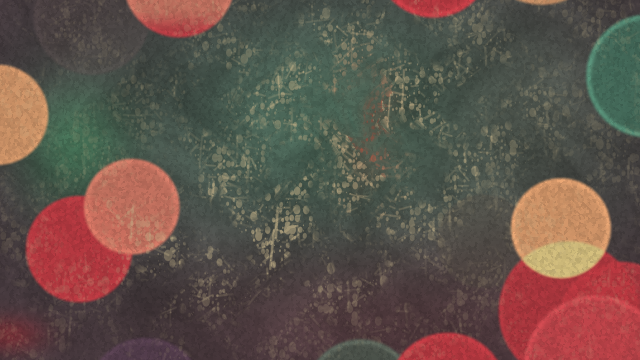
A Shadertoy shader for this background:

```glsl
// Worn, scratched green and plum wall with soft bokeh discs around its border.
// Layered sines stain the wall, tinted discs are blended over it, then cellular
// flecks and hashed line segments add grain and wear.

vec2 hash2(vec2 p) {
    vec3 q = fract(p.xyx * vec3(0.1031, 0.1030, 0.0973));
    q += dot(q, q.yzx + 33.33);
    return fract((q.xx + q.yz) * q.zy);
}

// Layered, rotated sines in about 0..1
float stains(vec2 p) {
    float sum = 0.0, amp = 0.5;
    for (int i = 0; i < 5; i++) {
        p += 0.6 * sin(p.yx * 1.3 + float(i));
        sum += amp * sin(p.x) * sin(p.y + 1.0);
        p = mat2(1.5, 1.1, -1.1, 1.5) * p;
        amp *= 0.62;
    }
    return clamp(0.5 + 0.6 * sum, 0.0, 1.0);
}

// Cellular specks: x is coverage, y is the shade of the nearest cell
vec2 flecks(vec2 p, float size) {
    vec2 cell = floor(p), nearest = vec2(9.0, 0.5);
    for (int k = 0; k < 9; k++) {
        vec2 id = cell + vec2(k % 3 - 1, k / 3 - 1);
        vec2 h = hash2(id);
        float d = length(p - id - h) - size * h.x * h.y;
        if (d < nearest.x) nearest = vec2(d, h.y);
    }
    return vec2(1.0 - smoothstep(-0.12, 0.12, nearest.x), nearest.y);
}

// One random line segment per grid cell, turned around a base angle
float scratches(vec2 p, float cells, float angle, float spread, float width) {
    float aa = 0.8 / iResolution.y, cover = 0.0;
    vec2 q = p * cells;
    for (int k = 0; k < 9; k++) {
        vec2 id = floor(q) + vec2(k % 3 - 1, k / 3 - 1);
        vec2 h = hash2(id + cells), g = hash2(id + 71.0);
        float a = angle + spread * (g.x - 0.5);
        vec2 dir = vec2(cos(a), sin(a)), v = q - id - h;
        float along = clamp(dot(v, dir), -0.7 * g.y, 0.7 * g.y);
        float d = length(v - dir * along) / cells;
        float line = 1.0 - smoothstep(width * h.x, width * h.x + 2.0 * aa, d);
        cover = max(cover, line * h.y);
    }
    return cover;
}

float blob(vec2 p, vec2 centre, vec2 size) {
    vec2 d = (p - centre) / size;
    return exp(-dot(d, d));
}

float discMask(vec2 p, vec2 centre, float radius, float blur) {
    return 1.0 - smoothstep(-blur, blur, length(p - centre) - radius);
}

// Blends a translucent disc with a brighter rim over the colour
vec3 disc(vec3 col, vec2 p, vec2 centre, float radius, vec3 tint, float opacity, float rim) {
    float edge = (length(p - centre) - radius + 0.008) / 0.008;
    col = mix(col, tint, opacity * discMask(p, centre, radius, 0.006));
    return col + tint * rim * exp(-edge * edge);
}

vec3 wall(vec2 p, float stain) {
    vec3 plum = vec3(0.245, 0.195, 0.215), green = vec3(0.27, 0.385, 0.325);
    vec3 col = mix(plum, green, 0.95 * blob(p, vec2(0.94, 0.66), vec2(0.68, 0.42)));
    col = mix(col, vec3(0.29, 0.31, 0.28), 0.6 * blob(p, vec2(1.45, 0.65), vec2(0.3, 0.35)));
    col = mix(col, vec3(0.24, 0.42, 0.31), 0.85 * blob(p, vec2(0.21, 0.59), vec2(0.16, 0.17)));
    col = mix(col, vec3(0.34, 0.20, 0.22), 0.5 * blob(p, vec2(1.1, 0.1), vec2(0.6, 0.22)));
    col = mix(col, vec3(0.50, 0.14, 0.17), 0.6 * blob(p, vec2(0.02, 0.07), vec2(0.1, 0.05)));
    return col * (0.84 + 0.34 * stain);
}

vec3 bokeh(vec3 col, vec2 p) {
    vec3 red = vec3(0.70, 0.21, 0.24), coral = vec3(0.76, 0.43, 0.36);
    vec3 amber = vec3(0.79, 0.56, 0.39), teal = vec3(0.25, 0.47, 0.38);
    vec3 plum = vec3(0.32, 0.23, 0.30), lime = vec3(0.78, 0.72, 0.47);
    // Upper border
    col = disc(col, p, vec2(0.255, 0.954), 0.162, vec3(0.32, 0.27, 0.27), 0.4, 0.08);
    vec3 warm = mix(red, coral, smoothstep(0.9, 0.98, p.y));
    col = disc(col, p, vec2(0.498, 1.051), 0.155, warm, 0.9, 0.08);
    col = disc(col, p, vec2(1.204, 1.113), 0.162, red, 0.95, 0.15);
    col = disc(col, p, vec2(1.505, 1.167), 0.180, amber, 0.9, 0.0);
    col = disc(col, p, vec2(1.799, 0.789), 0.171, teal, 0.65, 0.3);
    // Left group
    col = disc(col, p, vec2(-0.005, 0.681), 0.139, amber, 0.95, 0.06);
    col = disc(col, p, vec2(0.220, 0.308), 0.148, red, 0.95, 0.05);
    col = disc(col, p, vec2(0.366, 0.426), 0.133, coral, 0.93, 0.1);
    // Lower border
    col = disc(col, p, vec2(0.405, -0.099), 0.161, plum, 0.75, 0.1);
    col = disc(col, p, vec2(1.002, -0.096), 0.154, vec3(0.28, 0.33, 0.29), 0.8, 0.25);
    col = disc(col, p, vec2(1.243, -0.088), 0.164, red, 0.95, 0.08);
    // Right group, with a pale lens where two discs cross
    vec2 sun = vec2(1.558, 0.366), ember = vec2(1.580, 0.135);
    col = disc(col, p, vec2(1.343, 0.330), 0.130, vec3(0.32, 0.29, 0.26), 0.4, 0.0);
    col = disc(col, p, ember, 0.195, red * 0.95, 0.93, 0.05);
    col = disc(col, p, vec2(1.725, 0.095), 0.178, red, 0.85, 0.03);
    col = disc(col, p, vec2(1.655, -0.020), 0.200, vec3(0.71, 0.26, 0.28), 0.8, 0.12);
    col = disc(col, p, sun, 0.139, amber, 0.97, 0.12);
    float lens = discMask(p, sun, 0.137, 0.006) * discMask(p, ember, 0.195, 0.006);
    return mix(col, lime, 0.9 * lens);
}

void mainImage(out vec4 fragColor, in vec2 fragCoord) {
    vec2 p = fragCoord / iResolution.y;
    float stain = stains(p * 9.0), patches = stains(p * 17.0 + 4.0);
    vec3 col = bokeh(wall(p, stain), p);

    // Wear gathers near the middle and along a band at lower left
    float wear = 0.2 + 0.7 * blob(p, vec2(1.02, 0.68), vec2(0.42, 0.32))
               + 0.6 * blob(p, vec2(0.68, 0.34), vec2(0.36, 0.18));
    wear *= smoothstep(0.3, 0.75, patches);
    vec2 grain = flecks(p * 140.0, 0.5), chips = flecks(p * vec2(75.0, 55.0), 0.9);
    col *= 0.93 + 0.14 * grain.y;
    float upright = scratches(p, 13.0, 1.57, 0.25, 0.0015);
    float loose = max(scratches(p, 22.0, 0.6, 3.0, 0.001), scratches(p, 35.0, 0.1, 2.0, 0.001));
    vec3 cream = vec3(0.76, 0.69, 0.53), rust = vec3(0.66, 0.26, 0.20);
    float rusty = blob(p, vec2(1.02, 0.64), vec2(0.09, 0.16));
    vec3 paint = mix(cream, rust, rusty * step(0.4, stain));
    col = mix(col, paint, clamp(wear * (0.5 * loose + 0.6 * chips.x + 0.6 * upright), 0.0, 0.75));
    col = mix(col, rust, 0.25 * rusty * patches);
    fragColor = vec4(clamp(col, 0.0, 1.0), 1.0);
}
```
